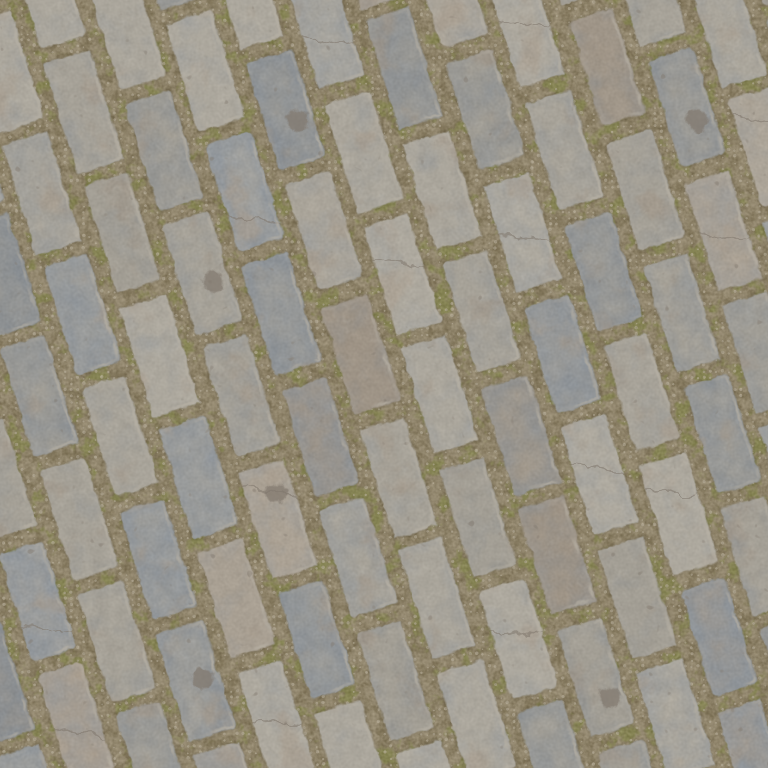
A three.js fragment shader for this texture:

```glsl
// Weathered grey paving bricks in a tilted running bond with mossy, gritty joints.
// A sheared lattice gives each brick a cell; a rounded-box distance with noisy edges
// shapes it, and hashes plus gradient noise vary its tone, stains, pits and cracks.
varying vec2 vUv;

// Layout, in canvas units
const float TILT = 0.3037;                    // radians, counter-clockwise
const vec2 PITCH = vec2(0.0832, 0.1663);      // spacing across and along bricks
const vec2 HALF_SIZE = vec2(0.0308, 0.0732);
const vec2 ANCHOR = vec2(0.4167, 0.4323);     // centre of brick (0, 0)
const float STAGGER = 0.487;                  // drop per column, in brick lengths
const float CORNER = 0.007;
const float EDGE_WOBBLE = 0.0042;
const float SOFTNESS = 0.0018;

// Colours
const vec3 PALE = vec3(0.670, 0.652, 0.612);
const vec3 TAN = vec3(0.645, 0.598, 0.540);
const vec3 COOL = vec3(0.560, 0.580, 0.598);
const vec3 RIM = vec3(0.720, 0.695, 0.645);
const vec3 PIT = vec3(0.500, 0.465, 0.425);
const vec3 SAND = vec3(0.590, 0.546, 0.450);
const vec3 SOIL = vec3(0.500, 0.455, 0.350);
const vec3 MOSS = vec3(0.510, 0.515, 0.300);
const vec3 GRIT = vec3(0.700, 0.665, 0.590);

vec2 hash2(vec2 p) {
  vec3 q = fract(p.xyx * vec3(0.1031, 0.1030, 0.0973));
  q += dot(q, q.yzx + 33.33);
  return fract((q.xx + q.yz) * q.zy);
}

float corner(vec2 cell, vec2 f, vec2 o) {
  return dot(hash2(cell + o) * 2.0 - 1.0, f - o);
}

float gradientNoise(vec2 p) {
  vec2 i = floor(p), f = fract(p);
  vec2 w = f * f * f * (f * (f * 6.0 - 15.0) + 10.0);
  return mix(
    mix(corner(i, f, vec2(0.0)), corner(i, f, vec2(1.0, 0.0)), w.x),
    mix(corner(i, f, vec2(0.0, 1.0)), corner(i, f, vec2(1.0)), w.x), w.y);
}

float fbm(vec2 p) {
  float sum = 0.0, amp = 1.0;
  for (int i = 0; i < 4; i++) {
    sum += amp * gradientNoise(p);
    p = mat2(1.6, 1.2, -1.2, 1.6) * p + 7.3;
    amp *= 0.5;
  }
  return sum;
}

float roundedBox(vec2 p, vec2 halfSize, float r) {
  vec2 q = abs(p) - halfSize + r;
  return length(max(q, 0.0)) + min(max(q.x, q.y), 0.0) - r;
}

// Small scattered stones, at most one per grid cell
float pebbles(vec2 p, float scale) {
  vec2 cell = floor(p * scale);
  vec2 h = hash2(cell + 61.0);
  vec2 offset = fract(p * scale) - mix(vec2(0.32), vec2(0.68), h);
  float radius = 0.12 + 0.18 * h.y;
  return (1.0 - smoothstep(radius - 0.1, radius + 0.08, length(offset))) * step(0.55, h.x);
}

vec3 jointColor(vec2 p, float d) {
  vec3 col = mix(SAND, SOIL, smoothstep(-0.35, 0.55, fbm(p * 75.0)));
  float moss = smoothstep(0.02, 0.45, fbm(p * 32.0 + 19.0) + 0.3 * gradientNoise(p * 150.0));
  col = mix(col, MOSS, 0.75 * moss);
  col = mix(col, GRIT, 0.6 * pebbles(p, 125.0));
  col += 0.09 * gradientNoise(p * 260.0);
  return col * mix(0.94, 1.0, smoothstep(0.0, 0.005, d));
}

vec3 brickColor(vec2 p, vec2 local, vec2 id, float d) {
  vec2 h = hash2(id + 17.0), k = hash2(id + 43.0);
  vec2 q = p + h * 9.0;                       // separate stains for each brick
  float stain = fbm(q * 24.0);

  // Base tone, with bluish stains gathering toward the edges
  vec3 col = mix(PALE, TAN, 0.85 * smoothstep(0.72, 0.95, h.y));
  float edge = smoothstep(-0.022, -0.003, d);
  float cool = smoothstep(0.42, 1.0, h.x) * 0.75 + 0.5 * stain + 0.25 * edge * k.x;
  col = mix(col, COOL, clamp(cool, 0.0, 1.0));
  col = mix(col, TAN, 0.55 * smoothstep(0.1, 0.55, fbm(q * 17.0 + 31.0)));
  col *= 0.985 + 0.07 * (k.y - 0.5) + 0.05 * fbm(q * 65.0);
  col += 0.035 * gradientNoise(p * 240.0);

  // Pits, a rare spalled hollow and a few hairline cracks
  col = mix(col, PIT, 0.45 * smoothstep(0.38, 0.58, gradientNoise(q * 85.0)));
  vec2 fromHollow = local - (k - 0.5) * vec2(0.02, 0.07);
  float hollow = length(fromHollow) + 0.008 * fbm(q * 70.0) - 0.014;
  float spalled = step(0.93, k.x);
  col = mix(col, PIT, 0.7 * spalled * (1.0 - smoothstep(-0.003, 0.002, hollow)));
  float crack = abs(local.y + (h.x - 0.5) * 0.09 + local.x * (k.y - 0.5) + 0.012 * fbm(q * 38.0));
  col = mix(col, PIT, 0.55 * step(0.86, k.y) * (1.0 - smoothstep(0.0004, 0.0018, crack)));

  // Worn pale arris, strongest on the right and lower sides
  float facing = smoothstep(-0.3, 0.9, local.x / HALF_SIZE.x - 0.45 * local.y / HALF_SIZE.y);
  float rim = 1.0 - smoothstep(0.0, 0.0035, abs(d + 0.003));
  rim *= smoothstep(-0.35, 0.3, gradientNoise(q * 45.0));
  return mix(col, RIM, rim * (0.12 + 0.55 * facing));
}

void main() {
  // Brick lattice
  float c = cos(TILT), s = sin(TILT);
  vec2 g = mat2(c, -s, s, c) * (vUv - ANCHOR) / PITCH;
  float column = floor(g.x + 0.5);
  g.y += STAGGER * column;
  vec2 id = vec2(column, floor(g.y + 0.5));
  vec2 jitter = hash2(id + 5.0) - 0.5;
  vec2 local = (g - id) * PITCH - 0.004 * jitter;

  // Irregular outline
  vec2 size = HALF_SIZE + 0.003 * (hash2(id + 29.0) - 0.5);
  float d = roundedBox(local, size, CORNER * (0.6 + jitter.x));
  d += EDGE_WOBBLE * fbm(vUv * 42.0 + 3.0) + 0.0012 * gradientNoise(vUv * 190.0);

  float brick = 1.0 - smoothstep(-SOFTNESS, SOFTNESS, d);
  vec3 col = mix(jointColor(vUv, d), brickColor(vUv, local, id, d), brick);
  gl_FragColor = vec4(col, 1.0);
}
```
